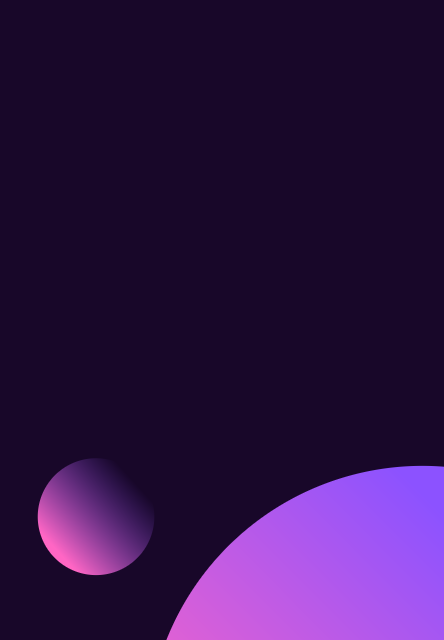
A Shadertoy shader for this background:

```glsl
const vec3 NIGHT = vec3(0.094, 0.027, 0.162);
const vec3 PINK = vec3(1.0, 0.4, 0.769);
const vec3 VIOLET = vec3(0.549, 0.322, 1.0);

// Antialiased coverage of a disc, one pixel wide at its edge
float discMask(vec2 offset, float radius) {
    return clamp(0.5 + (radius - length(offset)) * iResolution.y, 0.0, 1.0);
}

// Gradient position along a unit direction, 0.0 to 1.0
float ramp(vec2 offset, vec2 direction, float middle, float slope) {
    return clamp(middle + slope * dot(offset, direction), 0.0, 1.0);
}

void mainImage(out vec4 fragColor, in vec2 fragCoord) {
    // Height spans 0 to 1; x is scaled so the layout fills the width
    vec2 p = fragCoord / iResolution.xy * vec2(0.6953, 1.0);
    vec3 color = NIGHT;

    // Large planet rising from the lower right corner
    vec2 planet = p - vec2(0.6615, -0.1594);
    float planetRamp = ramp(planet, normalize(vec2(1.0)), 0.56, 1.6);
    color = mix(color, mix(PINK, VIOLET, planetRamp), discMask(planet, 0.4315));

    // Small moon that fades into the night at its upper right
    vec2 moon = p - vec2(0.1504, 0.1927);
    float moonRamp = ramp(moon, normalize(vec2(1.1, 1.0)), 0.5, 6.2);
    float moonAlpha = discMask(moon, 0.0913) * (1.0 - moonRamp);
    color = mix(color, mix(PINK, VIOLET, moonRamp), moonAlpha);

    fragColor = vec4(color, 1.0);
}
```
